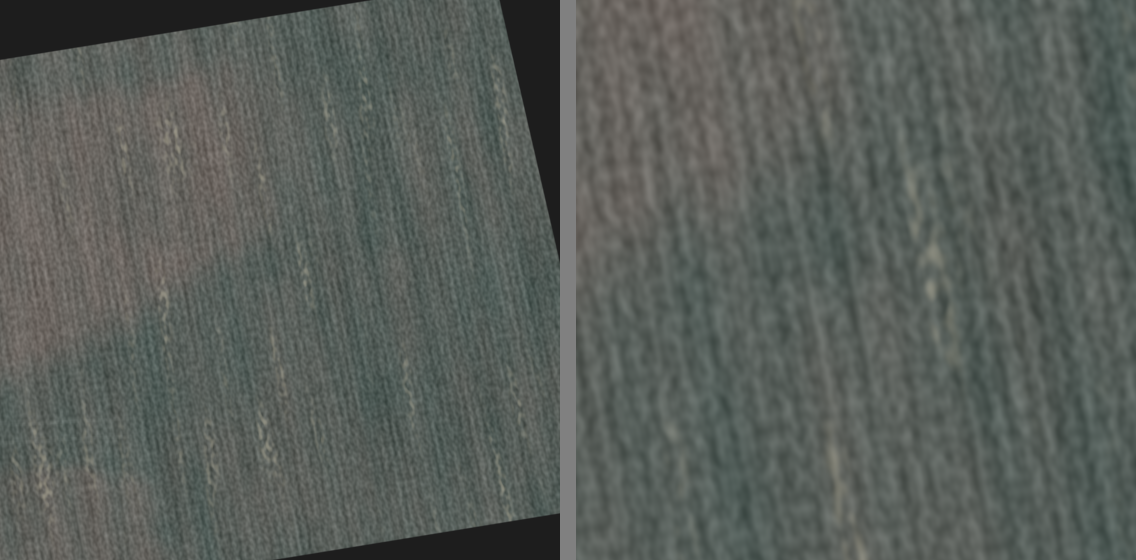
Left, the full canvas; right, a detail of the centre.
Give the GLSL for this texture, as a Shadertoy shader.

```glsl
// A tilted crop field seen from above: about 72 fine planted rows, mottled
// green and brown soil, and pale dry streaks that follow the rows.
// Sheared row coordinates drive stretched gradient noise inside three edges.

const float ROW_COUNT = 72.0;
const vec3 BORDER = vec3(0.112, 0.112, 0.113);
const vec3 GREEN_SOIL = vec3(0.305, 0.355, 0.338);
const vec3 BROWN_SOIL = vec3(0.432, 0.407, 0.387);
const vec3 DRY_STRAW = vec3(0.70, 0.68, 0.60);

vec2 hashGradient(vec2 cell) {
    vec3 q = fract(cell.xyx * vec3(0.1031, 0.1030, 0.0973));
    q += dot(q, q.yzx + 33.33);
    float angle = 6.28318 * fract((q.x + q.y) * q.z);
    return vec2(cos(angle), sin(angle));
}

float gradientNoise(vec2 p) {
    vec2 cell = floor(p), f = fract(p);
    vec2 w = f * f * f * (f * (f * 6.0 - 15.0) + 10.0);
    vec2 right = vec2(1.0, 0.0), up = vec2(0.0, 1.0);
    float a = dot(hashGradient(cell), f);
    float b = dot(hashGradient(cell + right), f - right);
    float c = dot(hashGradient(cell + up), f - up);
    float d = dot(hashGradient(cell + 1.0), f - 1.0);
    return mix(mix(a, b, w.x), mix(c, d, w.x), w.y);
}

float fractalNoise(vec2 p) {
    float sum = 0.0, gain = 1.0;
    for (int i = 0; i < 4; i++) {
        sum += gain * gradientNoise(p);
        p = p * 2.03 + 17.3;
        gain *= 0.5;
    }
    return sum;
}

// Soft elliptical patch, 1 at its centre
float patchAt(vec2 p, vec2 centre, vec2 radius) {
    vec2 d = (p - centre) / radius;
    return exp(-dot(d, d));
}

// Positive inside the top, right and bottom field edges
float fieldDistance(vec2 p) {
    float top = 0.893 + 0.161 * p.x - p.y;
    float side = 0.892 + 0.23 * (1.0 - p.y) - p.x;
    float bottom = p.y - 0.163 * (p.x - 0.488);
    return min(min(top, side), bottom);
}

// x runs across the rows, y along them; the rows fan out slightly
vec2 rowCoords(vec2 p) {
    float slope = 0.165 + 0.045 * p.x;
    return vec2(p.x + slope * (p.y - 0.5), p.y - 0.163 * p.x);
}

// 0 for green soil, 1 for brown soil
float brownness(vec2 p, vec2 row) {
    vec2 q = p + 0.05 * vec2(fractalNoise(p * 5.0), fractalNoise(p * 5.0 + 40.0));
    float upperLeft = smoothstep(-0.05, 0.07, q.y - 0.30 - 0.52 * q.x)
                    * (1.0 - smoothstep(0.32, 0.62, q.x))
                    * (1.0 - 0.65 * smoothstep(0.76, 0.86, q.y - 0.16 * q.x));
    float lowerLeft = (1.0 - smoothstep(0.25, 0.31, q.x))
                    * (1.0 - smoothstep(0.13, 0.18, q.y));
    float middle = patchAt(q, vec2(0.50, 0.20), vec2(0.10, 0.16));
    float mottling = 0.28 * fractalNoise(p * vec2(7.0, 5.0) + 9.0);
    float bands = 0.35 * gradientNoise(row * vec2(26.0, 2.5));
    return clamp(0.22 + 0.66 * upperLeft + 0.42 * lowerLeft + 0.30 * middle
                 + mottling + bands, 0.0, 1.0);
}

// Light and dark of the planted rows, uneven along their length
float rowRelief(vec2 row) {
    float wobble = 0.25 * gradientNoise(row * vec2(20.0, 14.0));
    float ridge = cos(6.28318 * (row.x * ROW_COUNT + wobble));
    float strength = 0.75 + 0.8 * gradientNoise(row * vec2(18.0, 9.0) + 5.0);
    float rowTone = gradientNoise(row * vec2(ROW_COUNT * 0.55, 4.0) + 21.0);
    return 0.034 * ridge * strength + 0.055 * rowTone;
}

// Long broken streaks made of small bright flecks
float dryStreaks(vec2 row) {
    float lane = gradientNoise(row * vec2(31.0, 3.6) + 63.0);
    float fleck = gradientNoise(row * vec2(115.0, 62.0) + 3.0);
    float cluster = smoothstep(0.16, 0.55, lane);
    return cluster * smoothstep(-0.22, 0.55, fleck);
}

// Faint wheel tracks that cross the rows at the lower left
float crossTracks(vec2 p) {
    float bend = 0.006 * gradientNoise(p * 6.0);
    float offset = p.y - 0.225 - 0.05 * p.x + bend;
    float nearest = abs(abs(offset) - 0.016);
    return (1.0 - smoothstep(0.001, 0.005, nearest)) * (1.0 - smoothstep(0.15, 0.35, p.x));
}

void mainImage(out vec4 fragColor, in vec2 fragCoord) {
    vec2 p = fragCoord / iResolution.xy;
    vec2 row = rowCoords(p);

    // Soil, planted rows and fine grain
    vec3 color = mix(GREEN_SOIL, BROWN_SOIL, brownness(p, row));
    float grain = 0.085 * gradientNoise(row * vec2(185.0, 120.0))
                + 0.050 * gradientNoise(row * vec2(90.0, 45.0) + 31.0);
    color += rowRelief(row) + grain + 0.025 * crossTracks(p);

    // Dry flecks, then the plain border
    color = mix(color, DRY_STRAW, 0.62 * dryStreaks(row));
    float edge = max(0.0015, 1.0 / iResolution.y);
    float inside = smoothstep(-edge, edge, fieldDistance(p));
    fragColor = vec4(mix(BORDER, color, inside), 1.0);
}
```
